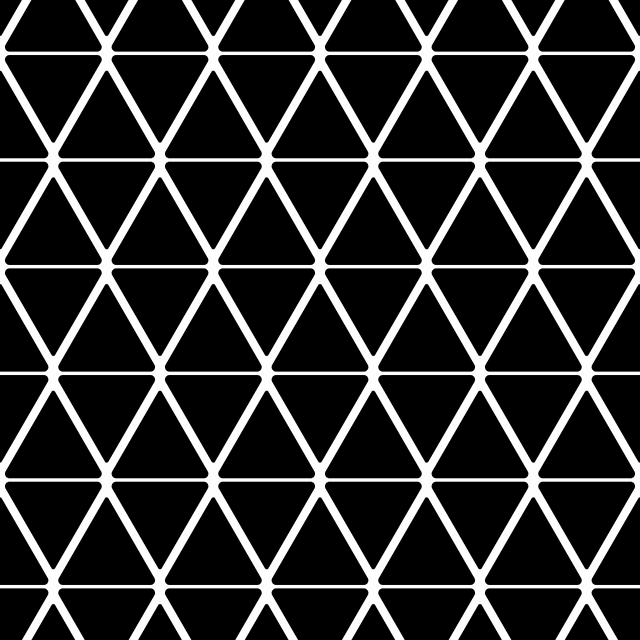
A WebGL 1 fragment shader for this pattern:

```glsl
precision highp float;

uniform vec2 u_resolution;

// Signed distance to an upright equilateral triangle centred on the origin
float triangleDistance(vec2 p, float halfSide) {
    const float k = 1.7320508;
    p.x = abs(p.x) - halfSide;
    p.y += halfSide / k;
    if (p.x + k * p.y > 0.0) {
        p = vec2(p.x - k * p.y, -k * p.x - p.y) * 0.5;
    }
    p.x -= clamp(p.x, -2.0 * halfSide, 0.0);
    return -length(p) * sign(p.y);
}

// Triangle standing on the row line, with a tighter radius at the apex
float roundedTile(float x, float height) {
    vec2 p = vec2(fract(x + 0.5) - 0.5, height - 0.296);
    float radius = height < 0.5 ? 0.043 : 0.019;
    return triangleDistance(p, (0.280 - radius) * 1.7320508) - radius;
}

void main() {
    // Six columns and six rows, with the row lines half a cell up
    vec2 grid = gl_FragCoord.xy / u_resolution * 6.0 - vec2(0.0, 0.5);
    float row = floor(grid.y);
    float height = grid.y - row;

    // Every other row shifts by half a column
    float x = grid.x + 0.5 * mod(row, 2.0);
    float upright = roundedTile(x, height);
    float inverted = roundedTile(x + 0.5, 1.0 - height);

    // White gaps between black tiles, smoothed over one pixel
    float pixel = 6.0 / min(u_resolution.x, u_resolution.y);
    float gap = clamp(min(upright, inverted) / pixel + 0.5, 0.0, 1.0);
    gl_FragColor = vec4(vec3(0.995 * gap), 1.0);
}
```
